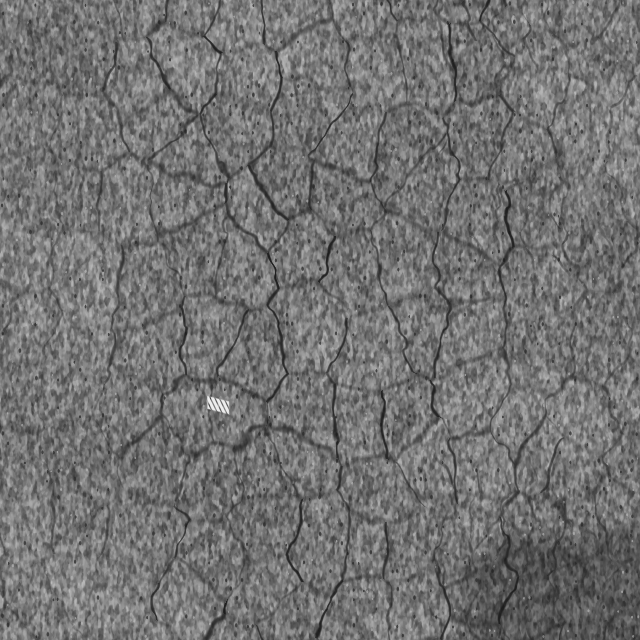
Give the GLSL for this texture, as a Shadertoy shader.

```glsl
// Weathered grey asphalt with a network of mostly vertical cracks

vec2 hash2(vec2 p) {
    vec3 q = fract(p.xyx * vec3(0.1031, 0.1030, 0.0973));
    q += dot(q, q.yzx + 33.33);
    return fract((q.xx + q.yz) * q.zy);
}

// Cellular noise with softly blended cell tones, 0 to 1
float softCells(vec2 p) {
    vec2 cell = floor(p);
    float sum = 0.0, total = 0.0;
    for (int y = -1; y <= 1; y++)
    for (int x = -1; x <= 1; x++) {
        vec2 id = cell + vec2(x, y);
        vec2 d = id + hash2(id + 71.0) - p;
        float w = exp(-5.0 * dot(d, d));
        sum += w * hash2(id + 19.0).x;
        total += w;
    }
    return sum / total;
}

// Sparse elongated spots: share is the fraction of cells that hold one
float spots(vec2 p, float share) {
    vec2 id = floor(p);
    vec2 h = hash2(id + 137.0);
    vec2 d = fract(p) - mix(vec2(0.35), vec2(0.65), h);
    float size = 0.2 + 0.15 * h.y;
    return step(1.0 - share, hash2(id + 211.0).x) * (1.0 - smoothstep(size * 0.4, size, length(d)));
}

vec2 seed(vec2 id) {
    return id + 0.5 + 0.72 * (hash2(id + 40.0) - 0.5);
}

// Borders of a cellular pattern; x = crack depth, y = tone of the slab
vec2 cracks(vec2 uv, vec2 scale, float px) {
    vec2 p = uv * scale, cell = floor(p), home = cell;
    float best = 9.0;
    for (int y = -1; y <= 1; y++)
    for (int x = -1; x <= 1; x++) {
        vec2 id = cell + vec2(x, y);
        float d = length(seed(id) - p);
        if (d < best) { best = d; home = id; }
    }
    vec2 a = seed(home) - p;
    float depth = 0.0;
    for (int y = -2; y <= 2; y++)
    for (int x = -2; x <= 2; x++) {
        if (x == 0 && y == 0) continue;
        vec2 id = home + vec2(x, y);
        vec2 b = seed(id) - p, n = normalize(b - a);
        float dist = dot(0.5 * (a + b), n) / length(n * scale);
        float upright = smoothstep(0.4, 0.85, abs(n.x));
        float age = hash2(home + id + 5.0).x;
        // Upright cracks are sharp and dark, level ones faint and blurred
        float width = mix(0.0042, 0.0014 + 0.0009 * age, upright);
        float strength = mix(0.2 + 0.3 * age, 0.4 + 0.6 * age, upright);
        float soft = mix(0.003, 0.0008, upright) + 0.5 * px;
        depth = max(depth, strength * (1.0 - smoothstep(width - soft, width + soft, dist)));
    }
    return vec2(depth, hash2(home + 90.0).y);
}

void mainImage(out vec4 fragColor, in vec2 fragCoord) {
    vec2 uv = fragCoord / iResolution.y;
    float px = 1.0 / iResolution.y;

    // Fine grain, stretched upright
    float tone = 0.475;
    tone += 0.31 * (softCells(uv * vec2(240.0, 105.0)) - 0.5);
    tone += 0.17 * (softCells(uv * vec2(330.0, 210.0) + 50.0) - 0.5);

    // Broad mottling, lighter towards the right
    tone += 0.07 * (softCells(uv * 17.0 + 9.0) - 0.5) * smoothstep(0.3, 0.9, uv.x);
    tone += 0.012 * (sin(uv.x * 9.0 + 2.0 * sin(uv.y * 5.0)) + sin(uv.y * 13.0 + uv.x * 4.0));

    // Wandering crack lines
    vec2 bent = uv + 0.007 * sin(uv.yx * vec2(19.0, 14.0) + vec2(1.0, 4.0));
    bent += 0.0025 * sin(uv.yx * 83.0 + 3.0 * sin(uv * 31.0));
    bent += 0.009 * (vec2(softCells(uv * 55.0), softCells(uv * 55.0 + 30.0)) - 0.5);
    vec2 slabs = cracks(bent, vec2(11.5, 9.5), px);
    vec2 shards = cracks(bent + 3.0, vec2(23.0, 17.0), px);
    float middle = smoothstep(0.05, 0.35, uv.x) * (1.0 - smoothstep(0.75, 0.95, uv.x));
    float broken = smoothstep(0.6, 0.72, uv.x) * (1.0 - 0.5 * smoothstep(0.8, 0.95, uv.x));
    float patchy = smoothstep(0.25, 0.65, softCells(uv * 8.0 + 12.0));
    float crack = max(slabs.x * mix(0.5, 1.0, middle),
                      shards.x * patchy * max(0.65 * broken, 0.22));
    tone += 0.04 * (slabs.y - 0.5);

    // Damp corner at the lower right
    float rim = 0.03 * (softCells(uv * 22.0) - 0.5);
    float damp = smoothstep(0.66, 0.78, uv.x + rim)
               * (1.0 - smoothstep(-0.02, 0.025, uv.y - 0.06 - 0.11 * uv.x + rim));
    tone *= 1.0 - 0.27 * damp;

    // Pits, pale grit and cracks
    tone = mix(tone, 0.16, 0.75 * spots(uv * vec2(115.0, 70.0), 0.07));
    tone = mix(tone, 0.74, 0.6 * spots(uv * vec2(130.0, 100.0) + 400.0, 0.03));
    tone = mix(tone, 0.09, 0.92 * crack);

    // Small scuff of slanted white strokes
    vec2 q = uv - vec2(0.341, 0.367);
    q.y += 0.25 * q.x;
    float stroke = abs(fract((q.x + 0.55 * q.y) / 0.008) - 0.5) * 0.008;
    float box = max(abs(q.x) - 0.017, abs(q.y) - 0.010);
    float scuff = (1.0 - smoothstep(0.0015, 0.0025 + px, stroke)) * (1.0 - smoothstep(-px, px, box));
    tone = mix(tone, 0.93, scuff);

    fragColor = vec4(vec3(clamp(tone, 0.0, 1.0)), 1.0);
}
```
